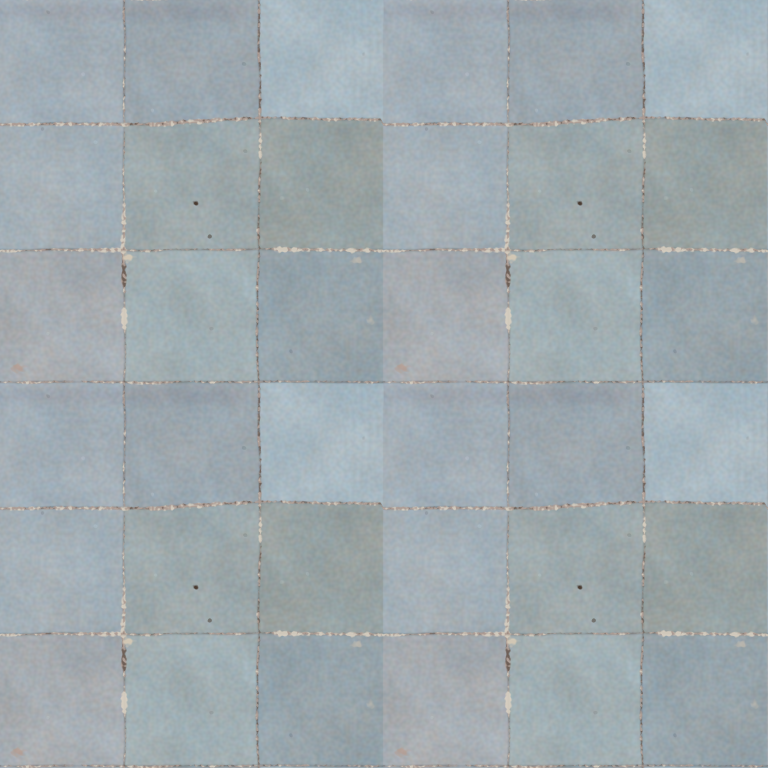
A three.js fragment shader for this texture:

```glsl
// Hand-made grey-blue glazed wall tiles: a block of 3 x 3 uneven tiles, laid twice across and twice up.
// Each tile has its own glaze tone under wrapped gradient noise; hairline joints
// carry ragged chips from umber to chalky cream, with a few pits and stains on top.
varying vec2 vUv;

float hash(vec2 c) {
  return fract(sin(dot(c, vec2(127.1, 311.7))) * 43758.5);
}

float corner(vec2 cell, vec2 offset, vec2 f, float period) {
  float a = 6.2832 * hash(mod(cell + offset, period));
  return dot(vec2(cos(a), sin(a)), f - offset);
}

// Gradient noise that wraps after a whole number of cells
float noise(vec2 p, float period) {
  vec2 i = floor(p), f = p - i;
  vec2 u = f * f * f * (f * (f * 6.0 - 15.0) + 10.0);
  return mix(mix(corner(i, vec2(0, 0), f, period), corner(i, vec2(1, 0), f, period), u.x),
             mix(corner(i, vec2(0, 1), f, period), corner(i, vec2(1, 1), f, period), u.x), u.y);
}

float band(float x, float from, float to) {
  return smoothstep(from - 0.02, from + 0.02, x) * (1.0 - smoothstep(to - 0.02, to + 0.02, x));
}

// Ragged soft blob
float spot(vec2 p, vec2 centre, vec2 radius) {
  return 1.0 - smoothstep(0.4, 1.3, length((p - centre) / radius) + 0.9 * noise(p * 80.0, 80.0));
}

// Three tones in sequence, returning to the first at the end of the block
vec3 sequence(vec3 a, vec3 b, vec3 c, float x, float first, float second) {
  vec3 tone = mix(a, b, smoothstep(first - 0.003, first + 0.003, x));
  tone = mix(tone, c, smoothstep(second - 0.003, second + 0.003, x));
  return mix(tone, a, smoothstep(0.995, 1.0, x));
}

// Dark hairline and ragged grout along s at distance d; chalk shifts umber to cream
vec3 layJoint(vec3 base, vec2 p, float d, float s, float seed, float width, float chalk) {
  float chips = noise(vec2(s * 90.0, seed + 0.4), 90.0);
  float drift = noise(vec2(s * 17.0, seed + 0.6), 17.0);
  float rag = noise(p * 110.0, 110.0);
  base *= 1.0 - 0.16 * (1.0 + drift) * exp(-d * d / 0.000012);
  d += 0.003 * rag + 0.003 * drift;
  float w = width * (1.1 + 1.2 * chips + 1.1 * drift);
  float t = chalk + 0.8 * chips + 0.9 * rag + 0.5 * drift;
  vec3 grout = mix(vec3(0.42, 0.35, 0.31), vec3(0.70, 0.62, 0.58), smoothstep(-0.6, -0.05, t));
  grout = mix(grout, vec3(0.86, 0.82, 0.76), smoothstep(0.0, 0.6, t));
  float cover = 1.0 - smoothstep(w - 0.003, w + 0.003, abs(d));
  return mix(base, grout, 0.88 * cover * clamp(w / 0.002, 0.0, 1.0));
}

void main() {
  vec2 p = fract(vUv * 2.0);

  // Slightly crooked joint lines
  float wobbleX = 0.005 * noise(vec2(p.y * 9.0, 2.5), 9.0);
  float wobbleY = 0.004 * noise(vec2(p.x * 9.0, 5.5), 9.0);
  float left = 0.323 + wobbleX;
  float right = 0.674 - wobbleX - 0.003 * sin(6.2832 * p.y);
  float foot = 0.005 + 0.5 * wobbleY;
  float lower = 0.349 + wobbleY;
  float upper = 0.677 + wobbleY + 0.013 * (smoothstep(0.32, 0.68, p.x) - smoothstep(0.99, 1.0, p.x));

  // Glaze tone of each tile, by row from the bottom
  vec3 bottomRow = sequence(vec3(0.650, 0.670, 0.688), vec3(0.630, 0.682, 0.697),
                            vec3(0.587, 0.638, 0.664), p.x, left, right);
  vec3 middleRow = sequence(vec3(0.637, 0.680, 0.708), vec3(0.612, 0.658, 0.668),
                            vec3(0.596, 0.635, 0.634), p.x, left, right);
  vec3 topRow = sequence(vec3(0.638, 0.683, 0.716), vec3(0.612, 0.655, 0.684),
                         vec3(0.658, 0.720, 0.755), p.x, left, right);
  float y = fract(p.y - foot);
  vec3 color = sequence(bottomRow, middleRow, topRow, y, lower - foot, upper - foot);

  // Cloudy glaze, slanted strokes, warm stains and speckled grain
  float cloud = noise(p * 5.0, 5.0) + 0.6 * noise(p * 11.0 + 3.3, 11.0) + 0.35 * noise(p * 25.0, 25.0);
  float stroke = noise(vec2(p.x * 16.0 + p.y * 8.0, p.y * 8.0), 8.0);
  float stain = noise(p * 7.0 + 1.7, 7.0) + 0.5 * noise(p * 19.0, 19.0);
  float grain = noise(p * 96.0, 96.0) + 0.7 * noise(p * 53.0 + 0.5, 53.0);
  color += 0.036 * cloud + 0.018 * stroke + 0.030 * grain;
  color += stain * vec3(0.020, 0.0, -0.014);
  color += noise(p * 70.0 + 7.1, 70.0) * vec3(0.026, -0.010, -0.016);
  color += noise(p * 61.0 + 4.3, 61.0) * vec3(-0.010, -0.006, 0.024);
  color -= vec3(0.022, 0.034, 0.030) * band(p.y, 0.95, 0.99) * (1.0 - smoothstep(0.6, 0.67, p.x));

  // Upright joints, then level joints
  float chalkLeft = 0.45 * band(p.y, 0.35, 0.48) - 0.75 * band(p.y, 0.25, 0.32) + 0.8 * band(p.y, 0.14, 0.21);
  float widthLeft = 0.0016 + 0.0024 * band(p.y, 0.26, 0.46) + 0.0040 * band(p.y, 0.15, 0.20);
  color = layJoint(color, p, p.x - left, p.y, 1.0, widthLeft, chalkLeft);
  float streak = band(p.y, 0.58, 0.67);
  color = layJoint(color, p, p.x - right, p.y, 3.0, 0.0020 + 0.0020 * streak,
                   -0.2 + streak - 0.2 * band(p.y, 0.70, 0.98));
  color = layJoint(color, p, fract(p.y - foot + 0.5) - 0.5, p.x, 5.0, 0.0018, 0.0);
  float pale = band(p.x, 0.20, 0.32) + band(p.x, 0.70, 0.98);
  color = layJoint(color, p, p.y - lower, p.x, 7.0, 0.0017 + 0.0018 * pale, 0.05 + 0.3 * pale);
  color = layJoint(color, p, p.y - upper, p.x, 9.0, 0.0023 + 0.0011 * band(p.x, 0.33, 0.67), -0.08);

  // Faint scattered specks, alternately dark and pale
  for (int i = 0; i < 14; i++) {
    float k = float(i);
    vec2 centre = 0.03 + 0.94 * vec2(hash(vec2(k, 3.0)), hash(vec2(k, 8.0)));
    color += (mod(k, 2.0) - 0.6) * 0.10 * spot(p, centre, vec2(0.005));
  }

  // Pits, broken corners and a rust stain
  vec3 umber = vec3(0.29, 0.23, 0.19), cream = vec3(0.84, 0.79, 0.71);
  color = mix(color, umber, spot(p, vec2(0.508, 0.471), vec2(0.007)));
  color = mix(color, umber, 0.5 * spot(p, vec2(0.547, 0.385), vec2(0.005)));
  color = mix(color, cream, 0.9 * spot(p, vec2(0.332, 0.329), vec2(0.014, 0.011)));
  color = mix(color, cream, 0.5 * spot(p, vec2(0.932, 0.322), vec2(0.014, 0.008)));
  color = mix(color, cream, 0.35 * spot(p, vec2(0.967, 0.167), vec2(0.009)));
  color = mix(color, vec3(0.74, 0.58, 0.50), 0.5 * spot(p, vec2(0.047, 0.042), vec2(0.017, 0.010)));

  gl_FragColor = vec4(color, 1.0);
}
```
